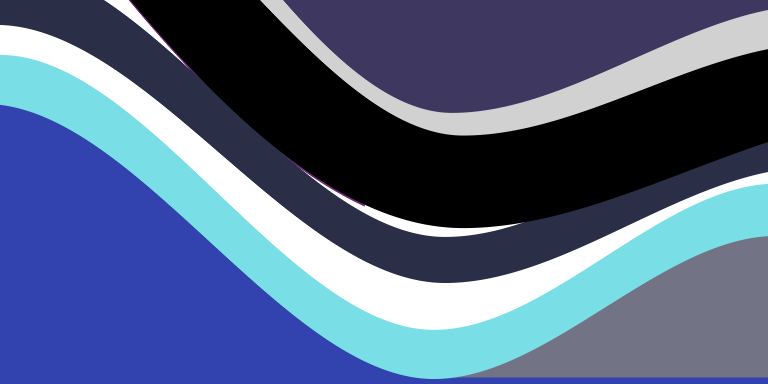
Give the GLSL for this background, as a Shadertoy shader.

```glsl
const vec3 WHITE  = vec3(1.0);
const vec3 BLACK  = vec3(0.0);
const vec3 SILVER = vec3(0.82);
const vec3 PURPLE = vec3(0.245, 0.22, 0.375);
const vec3 NAVY   = vec3(0.165, 0.18, 0.275);
const vec3 CYAN   = vec3(0.475, 0.87, 0.90);
const vec3 BLUE   = vec3(0.196, 0.26, 0.686);
const vec3 SLATE  = vec3(0.45, 0.45, 0.525);
const vec3 VIOLET = vec3(0.45, 0.15, 0.50);

const float RIGHT_X     = 2.0;    // right end of every wave
const float SLATE_LEFT  = 1.15;   // slate starts right of this
const float SLATE_FLOOR = 0.017;  // blue strip below this
const float RIM_WIDTH   = 0.005;
const float RIM_END     = 0.95;

// Cubic through two points with the given end slopes
float hermite(float x, vec2 a, float slopeA, vec2 b, float slopeB) {
    float w = b.x - a.x;
    float t = (x - a.x) / w;
    float s = 1.0 - t;
    return a.y * s * s * (1.0 + 2.0 * t) + b.y * t * t * (3.0 - 2.0 * t)
         + w * t * s * (slopeA * s - slopeB * t);
}

// Wave height: start = (x, y, slope), trough = (x, y), finish = (y, slope)
float wave(float x, vec3 start, vec2 trough, vec2 finish) {
    if (x < start.x) return start.y + start.z * (x - start.x);
    if (x < trough.x) return hermite(x, start.xy, start.z, trough, 0.0);
    return hermite(x, trough, 0.0, vec2(RIGHT_X, finish.x), finish.y);
}

// Smooth coverage of the positive side of an edge
float cover(float d) {
    return clamp(d * iResolution.y + 0.5, 0.0, 1.0);
}

void mainImage(out vec4 fragColor, in vec2 fragCoord) {
    vec2 p = fragCoord / iResolution.y;

    // Wave edges, bottom to top
    float cyanLow   = wave(p.x, vec3(0.0, 0.727, -0.12), vec2(1.130, 0.013), vec2(0.385, 0.06));
    float cyanTop   = wave(p.x, vec3(0.0, 0.857, 0.0), vec2(1.130, 0.141), vec2(0.521, 0.06));
    float navyLow   = wave(p.x, vec3(0.0, 0.935, -0.03), vec2(1.159, 0.263), vec2(0.552, 0.20));
    float navyTop   = wave(p.x, vec3(0.0, 1.099, 0.0), vec2(1.159, 0.383), vec2(0.688, 0.20));
    float blackLow  = wave(p.x, vec3(0.339, 1.0, -1.20), vec2(1.206, 0.406), vec2(0.630, 0.33));
    float silverLow = wave(p.x, vec3(0.677, 1.0, -1.05), vec2(1.206, 0.647), vec2(0.872, 0.20));
    float silverTop = wave(p.x, vec3(0.737, 1.0, -1.15), vec2(1.177, 0.706), vec2(0.974, 0.20));

    // Ground below the waves
    float slateMask = cover(p.x - SLATE_LEFT) * cover(p.y - SLATE_FLOOR);
    vec3 ground = mix(BLUE, SLATE, slateMask);

    // Lower bands over white, with a thin violet rim
    float rim = cover(p.y - blackLow + RIM_WIDTH) * cover(RIM_END - p.x);
    vec3 color = mix(WHITE, VIOLET, rim);
    color = mix(color, NAVY, cover(navyTop - p.y));
    color = mix(color, WHITE, cover(navyLow - p.y));
    color = mix(color, CYAN, cover(cyanTop - p.y));
    color = mix(color, ground, cover(cyanLow - p.y));

    // Upper bands
    color = mix(color, BLACK, cover(p.y - blackLow));
    color = mix(color, SILVER, cover(p.y - silverLow));
    color = mix(color, PURPLE, cover(p.y - silverTop));

    fragColor = vec4(color, 1.0);
}
```
